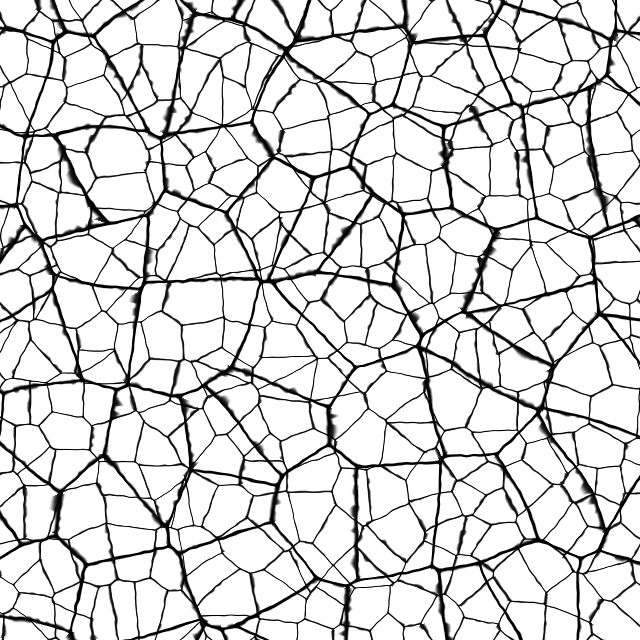
Reproduce this texture procedurally as a Shadertoy shader.

```glsl
// Black crack network on white: coarse and fine cell borders with frayed, smudged edges.

vec2 hash2(vec2 p) {
    vec3 q = fract(p.xyx * vec3(0.1031, 0.1030, 0.0973));
    q += dot(q, q.yzx + 33.33);
    return fract((q.xx + q.yz) * q.zy);
}

float noise(vec2 p) {
    vec2 i = floor(p), f = fract(p);
    f = f * f * (3.0 - 2.0 * f);
    return mix(mix(hash2(i).x, hash2(i + vec2(1, 0)).x, f.x),
               mix(hash2(i + vec2(0, 1)).x, hash2(i + vec2(1, 1)).x, f.x), f.y);
}

vec2 noise2(vec2 p) {
    return vec2(noise(p), noise(p + 71.7)) - 0.5;
}

float smoothMin(float a, float b, float k) {
    float h = max(k - abs(a - b), 0.0) / k;
    return min(a, b) - h * h * k * 0.25;
}

// x: distance to the border, y: position along it, z: random value per side, w: uprightness
vec4 cellBorder(vec2 p, float seed, float rounding) {
    vec2 base = floor(p), f = fract(p);
    vec2 nearCell = vec2(0), nearPoint = vec2(0);
    float nearest = 8.0;
    for (int y = -1; y <= 1; y++)
    for (int x = -1; x <= 1; x++) {
        vec2 cell = vec2(x, y);
        vec2 r = cell + hash2(base + cell + seed) - f;
        if (dot(r, r) < nearest) {
            nearest = dot(r, r);
            nearCell = cell;
            nearPoint = r;
        }
    }

    vec4 border = vec4(8, 0, 0, 0);
    float closest = 8.0;
    for (int y = -2; y <= 2; y++)
    for (int x = -2; x <= 2; x++) {
        if (x == 0 && y == 0) continue;
        vec2 cell = nearCell + vec2(x, y);
        vec2 r = cell + hash2(base + cell + seed) - f;
        vec2 normal = normalize(r - nearPoint);
        float d = dot(0.5 * (r + nearPoint), normal);
        border.x = smoothMin(border.x, d, rounding);
        if (d < closest) {
            closest = d;
            float side = hash2(base + nearCell + 3.7 * (base + cell) + seed).y;
            border.yzw = vec3(dot(p, vec2(-normal.y, normal.x)), side, abs(normal.x));
        }
    }
    return border;
}

// Ink of one network: a sharp core line plus soft tufts growing from some sides
float cracks(vec2 p, float cells, float seed, float halfWidth, float reach, float pixel) {
    vec4 border = cellBorder(p * cells, seed, 0.035);
    float d = border.x / cells;
    float along = border.y / cells;
    float row = border.z * 90.0;

    float width = halfWidth * (0.75 + 0.5 * noise(vec2(along * 30.0, row)));
    float core = clamp((width - d) / pixel + 0.5, 0.0, 1.0);

    float patches = smoothstep(0.2, 0.8, noise(vec2(along * 28.0, row + 17.0)));
    float tufts = smoothstep(0.25, 0.9, noise(vec2(along * 130.0, row + 41.0)));
    float amount = smoothstep(0.2, 0.85, border.z) * mix(0.25, 1.0, border.w);
    float fringe = width + reach * amount * patches * (0.25 + 0.75 * tufts);
    float smudge = 1.0 - smoothstep(0.25 * fringe, fringe + 0.5 * pixel, d);
    return max(core, 0.92 * smudge);
}

void mainImage(out vec4 fragColor, in vec2 fragCoord) {
    float pixel = 1.0 / iResolution.y;
    vec2 uv = fragCoord * pixel;

    // Slow bends and a fine tremble in the lines
    vec2 p = uv + 0.022 * noise2(uv * 9.0) + 0.0022 * noise2(uv * 95.0);

    float coarse = cracks(p, 7.5, 19.0, 0.0021, 0.015, pixel);
    float fine = cracks(p + 0.31, 17.0, 57.0, 0.0009, 0.0065, pixel);
    float ink = 1.0 - (1.0 - coarse) * (1.0 - fine);

    fragColor = vec4(vec3(1.0 - ink), 1.0);
}
```
